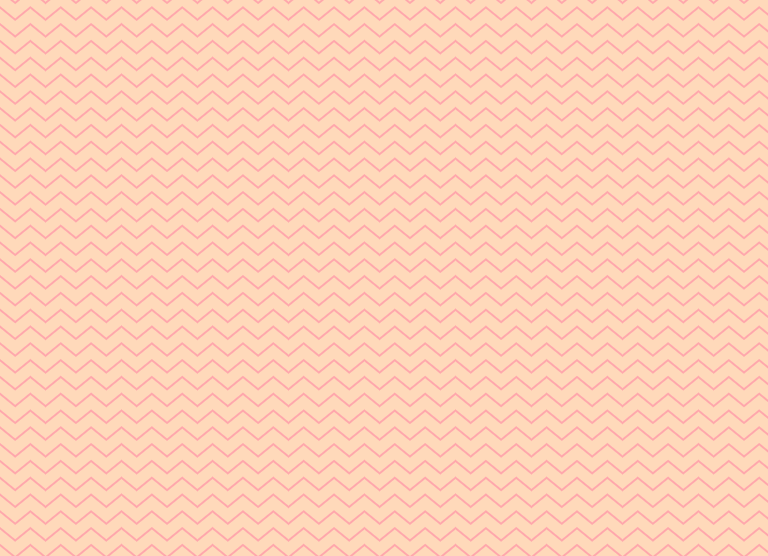
Give the GLSL for this pattern, as a WebGL 1 fragment shader.

```glsl
precision highp float;

// Thin pink chevron lines stacked evenly on a peach ground.
// A triangle wave offsets each row; the vertical gap to the nearest row is
// scaled by the slope to give a true line distance with mitred corners.

uniform vec2 u_resolution;

// Lengths are fractions of the canvas width.
const float ZIGZAGS_ACROSS = 25.29;    // peaks across the width
const float ROW_SPACING    = 0.021875; // about 33 rows down the canvas
const float WAVE_HEIGHT    = 0.0161;   // peak to valley, along the centre line
const float LINE_WIDTH     = 0.00252;
const float FIRST_PEAK     = 0.0096;   // depth of the first full row's peaks

const vec3 PEACH = vec3(1.0, 0.85, 0.73);
const vec3 PINK  = vec3(1.0, 0.655, 0.675);

// 0 at whole numbers, 1 halfway between them.
float triangleWave(float x) {
    return 1.0 - abs(2.0 * fract(x) - 1.0);
}

// Distance to the centre of the nearest chevron line.
float chevronDistance(vec2 p) {
    float centre = FIRST_PEAK + WAVE_HEIGHT * triangleWave(p.x * ZIGZAGS_ACROSS);
    float row = (p.y - centre) / ROW_SPACING;
    float gap = abs(fract(row + 0.5) - 0.5) * ROW_SPACING;
    float slope = 2.0 * WAVE_HEIGHT * ZIGZAGS_ACROSS;
    return gap / sqrt(1.0 + slope * slope);
}

void main() {
    // Measure downward from the top left corner.
    vec2 fromTop = vec2(gl_FragCoord.x, u_resolution.y - gl_FragCoord.y);
    vec2 p = fromTop / u_resolution.x;
    float pixel = 1.0 / u_resolution.x;

    // Linear one-pixel edge keeps the fine lines evenly weighted.
    float edge = 0.5 * LINE_WIDTH - chevronDistance(p);
    float coverage = clamp(edge / pixel + 0.5, 0.0, 1.0);

    gl_FragColor = vec4(mix(PEACH, PINK, coverage), 1.0);
}
```
